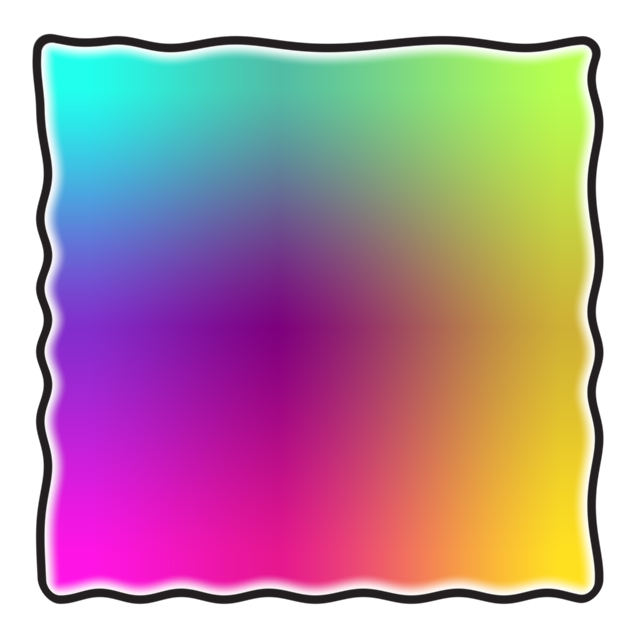
Write a three.js fragment shader that draws this background.

```glsl
// A white page with a wavy, hand-inked square frame around a soft colour mesh.
// The frame is a rounded box whose four sides sway by phase-warped cosines;
// the mesh blends a 3 by 3 grid of colours and fades to white at the frame.

varying vec2 vUv;

const float TAU = 6.283185;

const vec3 PAPER = vec3(1.0);
const vec3 INK = vec3(0.137, 0.122, 0.125);

// Mesh colours, named by their place
const vec3 CYAN_TOP_LEFT = vec3(0.13, 1.0, 0.93);
const vec3 TEAL_TOP = vec3(0.32, 0.74, 0.65);
const vec3 LIME_TOP_RIGHT = vec3(0.72, 1.0, 0.31);
const vec3 VIOLET_LEFT = vec3(0.51, 0.18, 0.80);
const vec3 PURPLE_CENTRE = vec3(0.49, 0.0, 0.49);
const vec3 OCHRE_RIGHT = vec3(0.81, 0.69, 0.21);
const vec3 MAGENTA_BOTTOM_LEFT = vec3(1.0, 0.08, 0.90);
const vec3 ROSE_BOTTOM = vec3(0.90, 0.09, 0.56);
const vec3 YELLOW_BOTTOM_RIGHT = vec3(1.0, 0.88, 0.13);

const vec3 MESH_COLUMNS = vec3(0.137, 0.436, 0.875);
const vec3 MESH_ROWS = vec3(0.134, 0.488, 0.859);

const float CORNER_RADIUS = 0.027;
const float HALF_STROKE = 0.0066;

// Cosine whose phase is bent by a slower sine: warp = (amount, frequency, shift)
float warpedWave(float s, float frequency, float shift, vec3 warp) {
  float bend = warp.x * sin(TAU * (warp.y * s + warp.z));
  return cos(TAU * (frequency * s + shift + bend));
}

// Extra outward swell at the start of a side
float cornerFlare(float s, float amount) {
  return amount * (1.0 - smoothstep(0.09, 0.17, s));
}

// Signed distance to the wavy frame line, negative inside
float frameDistance(vec2 p) {
  float across = p.x;
  float down = 1.0 - p.y;

  float left = 0.0690 + 0.0060 * warpedWave(down, 5.5, 0.25, vec3(0.75, 1.0, 0.5))
             - cornerFlare(down, 0.008);
  float right = 0.9303 + 0.0059 * warpedWave(down, 6.1, -0.34, vec3(0.16, 2.08, -0.166));
  float top = 0.0690 - 0.0060 * warpedWave(across, 4.75, -0.07, vec3(0.33, 1.0, -0.08))
            - cornerFlare(across, 0.012);
  float bottom = 0.9316 + 0.0053 * warpedWave(across, 7.4, -0.71, vec3(0.12, 1.0, -0.08));

  vec2 beyond = vec2(max(left - across, across - right),
                     max(top - down, down - bottom));
  vec2 q = beyond + CORNER_RADIUS;
  return length(max(q, 0.0)) + min(max(q.x, q.y), 0.0) - CORNER_RADIUS;
}

// Clamped blend position, slightly eased at both ends
float softRamp(float start, float end, float s) {
  float linear = clamp((s - start) / (end - start), 0.0, 1.0);
  return mix(linear, smoothstep(0.0, 1.0, linear), 0.3);
}

// Blend of three colours placed at three stops
vec3 threeStops(vec3 a, vec3 b, vec3 c, vec3 stops, float s) {
  vec3 firstHalf = mix(a, b, softRamp(stops.x, stops.y, s));
  return mix(firstHalf, c, softRamp(stops.y, stops.z, s));
}

vec3 colourMesh(vec2 p) {
  vec3 low = threeStops(MAGENTA_BOTTOM_LEFT, ROSE_BOTTOM, YELLOW_BOTTOM_RIGHT,
                        MESH_COLUMNS, p.x);
  vec3 middle = threeStops(VIOLET_LEFT, PURPLE_CENTRE, OCHRE_RIGHT,
                           MESH_COLUMNS, p.x);
  vec3 high = threeStops(CYAN_TOP_LEFT, TEAL_TOP, LIME_TOP_RIGHT,
                         MESH_COLUMNS, p.x);
  return threeStops(low, middle, high, MESH_ROWS, p.y);
}

void main() {
  float d = frameDistance(vUv);
  float edge = max(fwidth(vUv.x), 0.0005);

  // Mesh with a white inner glow that follows the frame
  vec3 colour = mix(PAPER, colourMesh(vUv), smoothstep(0.004, 0.031, -d));

  // Ink line
  float stroke = 1.0 - smoothstep(-edge, edge, abs(d) - HALF_STROKE);
  colour = mix(colour, INK, stroke);

  gl_FragColor = vec4(colour, 1.0);
}
```
